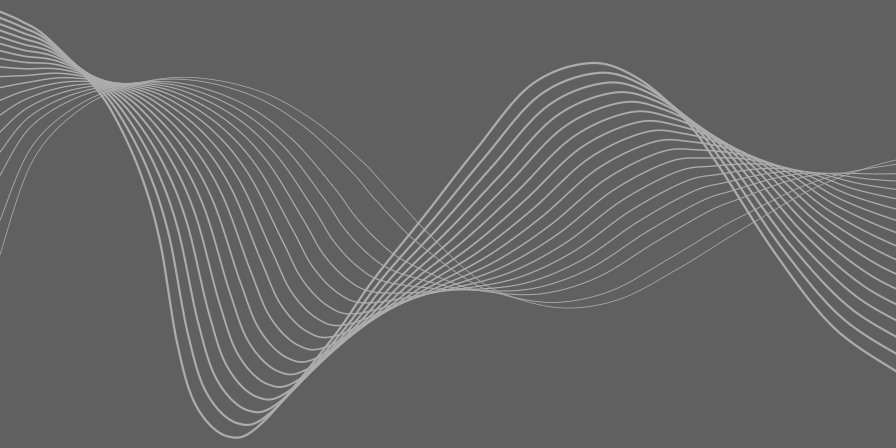
This background is drawn by a WebGL 2 fragment shader. Its source:

```glsl
#version 300 es
precision highp float;

#define LINE_COUNT 18
#define BOLD_WIDTH 0.0050
#define THIN_WIDTH 0.0017
#define OUTER_GAP 0.6
#define BACKGROUND vec3(0.378)
#define LINE_COLOR vec3(0.675)
#define NEWTON_STEPS 3

uniform vec2 u_resolution;
out vec4 fragColor;

const int KNOTS = 23;

// Spline knots of the two border curves, in canvas heights
vec2 boldCurve[KNOTS] = vec2[KNOTS](
  vec2(0.0, 0.974), vec2(0.047, 0.953), vec2(0.104, 0.917), vec2(0.208, 0.81),
  vec2(0.26, 0.732), vec2(0.315, 0.609), vec2(0.357, 0.461), vec2(0.396, 0.232),
  vec2(0.438, 0.094), vec2(0.508, 0.026), vec2(0.586, 0.057), vec2(0.742, 0.245),
  vec2(0.833, 0.375), vec2(0.951, 0.523), vec2(1.063, 0.667), vec2(1.185, 0.81),
  vec2(1.315, 0.859), vec2(1.419, 0.828), vec2(1.523, 0.74), vec2(1.602, 0.633),
  vec2(1.732, 0.432), vec2(1.862, 0.268), vec2(2.01, 0.165));

vec2 thinCurve[KNOTS] = vec2[KNOTS](
  vec2(0.0, 0.432), vec2(0.073, 0.641), vec2(0.182, 0.758), vec2(0.313, 0.815),
  vec2(0.443, 0.826), vec2(0.586, 0.794), vec2(0.703, 0.729), vec2(0.807, 0.641),
  vec2(0.854, 0.591), vec2(0.901, 0.539), vec2(0.951, 0.484), vec2(1.042, 0.396),
  vec2(1.12, 0.346), vec2(1.25, 0.313), vec2(1.38, 0.331), vec2(1.51, 0.398),
  vec2(1.628, 0.471), vec2(1.693, 0.51), vec2(1.797, 0.57), vec2(1.888, 0.609),
  vec2(2.0, 0.643), vec2(2.161, 0.674), vec2(2.292, 0.7));

// Bold knot in xy, thin knot in zw
vec4 knotPair(int index) {
  int k = min(index, KNOTS - 1);
  return vec4(boldCurve[k], thinCurve[k]);
}

// Knot of an in-between line; the lines fan out unevenly at the left end
vec2 blendKnot(vec4 pair, int index, float blend, float fan) {
  float weight = mix(fan, blend, clamp(float(index) * 0.5, 0.0, 1.0));
  return mix(pair.xy, pair.zw, weight);
}

// Distance from p to a Catmull-Rom segment, measured along its normal
float segmentDistance(vec2 p, vec2 before, vec2 start, vec2 end, vec2 after) {
  vec2 c1 = 0.5 * (end - before);
  vec2 c2 = before - 2.5 * start + 2.0 * end - 0.5 * after;
  vec2 c3 = 0.5 * (after - before) + 1.5 * (start - end);

  // Newton steps find the curve point at the same x
  float t = clamp((p.x - start.x) / (end.x - start.x), 0.0, 1.0);
  for (int i = 0; i < NEWTON_STEPS; i++) {
    float x = start.x + t * (c1.x + t * (c2.x + t * c3.x));
    float slope = c1.x + t * (2.0 * c2.x + 3.0 * t * c3.x);
    t = clamp(t - (x - p.x) / max(slope, 0.001), 0.0, 1.0);
  }
  vec2 offset = p - start - t * (c1 + t * (c2 + t * c3));
  vec2 tangent = normalize(c1 + t * (2.0 * c2 + 3.0 * t * c3));
  return abs(offset.x * tangent.y - offset.y * tangent.x);
}

// Share of a pixel-wide box covered by a stroke
float strokeCoverage(float dist, float width, float pixel) {
  float upper = min(dist + 0.5 * pixel, 0.5 * width);
  float lower = max(dist - 0.5 * pixel, -0.5 * width);
  return max(upper - lower, 0.0) / pixel;
}

void main() {
  float pixel = 1.0 / u_resolution.y;
  vec2 p = gl_FragCoord.xy * vec2(2.0 / u_resolution.x, pixel);
  vec3 color = BACKGROUND;

  // Four neighbouring knot pairs around segment k
  int k = 0;
  vec4 k0 = knotPair(0);
  vec4 k1 = k0;
  vec4 k2 = knotPair(1);
  vec4 k3 = knotPair(2);

  // From the thin line to the bold one the segment under p only moves forward
  for (int i = LINE_COUNT - 1; i >= 0; i--) {
    float rank = float(i) + (i > LINE_COUNT - 3 ? OUTER_GAP : 0.0);
    float blend = rank / (float(LINE_COUNT - 1) + OUTER_GAP);
    float squared = blend * blend;
    float fan = 0.45 * blend + 0.55 * squared * squared;

    while (k < KNOTS - 2 && blendKnot(k2, k + 1, blend, fan).x < p.x) {
      k++;
      k0 = k1;
      k1 = k2;
      k2 = k3;
      k3 = knotPair(k + 2);
    }
    float dist = segmentDistance(p,
      blendKnot(k0, k - 1, blend, fan), blendKnot(k1, k, blend, fan),
      blendKnot(k2, k + 1, blend, fan), blendKnot(k3, k + 2, blend, fan));
    float width = mix(BOLD_WIDTH, THIN_WIDTH, blend);
    color = mix(color, LINE_COLOR, strokeCoverage(dist, width, pixel));
  }
  fragColor = vec4(color, 1.0);
}
```
